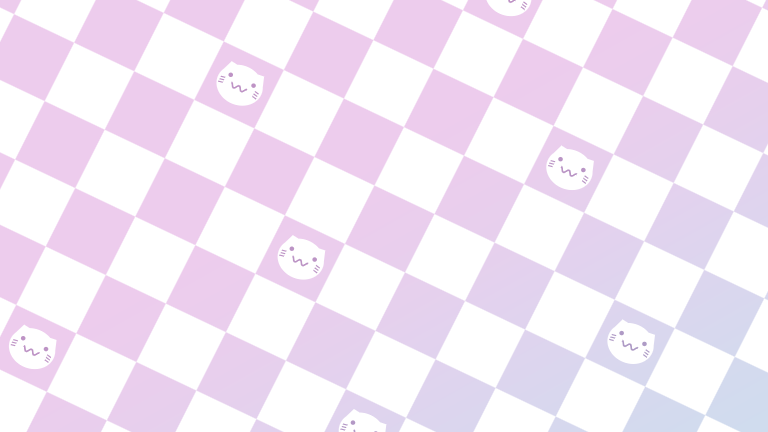
This pattern is drawn by a WebGL 1 fragment shader. Its source:

```glsl
precision highp float;

uniform vec2 u_resolution;

float fill(float dist, float px) {
  return clamp(0.5 - dist / px, 0.0, 1.0);
}

// Positive on even unit cells, negative on odd ones
vec2 alternate(vec2 x) {
  return 0.5 - abs(mod(x + 0.5, 2.0) - 1.0);
}

// Round head with two pointed ears; y runs downward, m is mirrored in x
float headDistance(vec2 m) {
  float head = (length(m / vec2(0.355, 0.305)) - 1.0) * 0.33;
  vec2 e = m - vec2(0.27, -0.28);
  float ear = max(dot(e, vec2(-0.12, -0.99)), dot(e, vec2(0.94, -0.33)));
  ear = max(ear, dot(e, vec2(-0.5, 0.87)) - 0.13);
  return min(head, ear);
}

// Eyes, wavy mouth and three whiskers per side
float featureDistance(vec2 m) {
  float eye = length(m - vec2(0.19, -0.085)) - 0.034;

  float phase = m.x * 48.3;
  float slope = 1.45 * sin(phase);
  float curve = abs(m.y - 0.045 + 0.03 * cos(phase)) / sqrt(1.0 + slope * slope);
  float mouth = max(curve - 0.013, m.x - 0.13);

  vec2 w = m - vec2(0.28, 0.035);
  w.y -= 0.2 * w.x;
  w.y -= 0.042 * clamp(floor(w.y / 0.042 + 0.5), -1.0, 1.0);
  float whisker = max(abs(w.x) - 0.033, abs(w.y) - 0.009);

  return min(eye, min(mouth, whisker));
}

void main() {
  vec2 uv = gl_FragCoord.xy / u_resolution;
  vec2 p = vec2(gl_FragCoord.x, u_resolution.y - gl_FragCoord.y) / u_resolution.y;
  float px = 6.5 / u_resolution.y;

  // Tilted grid of unit cells
  vec2 grid = mat2(5.80, -2.836, 2.93, 5.965) * (p - vec2(0.657, 0.162));
  vec2 cell = floor(grid);
  vec2 local = grid - cell - 0.5;

  // Diagonal blend from pink to pale blue
  float blend = smoothstep(0.75, 2.3, uv.x + 1.0 - uv.y);
  vec3 tint = mix(vec3(0.93, 0.80, 0.93), vec3(0.80, 0.87, 0.935), blend);

  // Checkerboard
  vec2 side = clamp(alternate(grid) / (0.65 * px), -1.0, 1.0);
  vec3 color = mix(tint, vec3(1.0), 0.5 + 0.5 * side.x * side.y);

  // Sparse lattice of tinted cells that hold a cat
  vec2 k = cell + vec2(1.0, 0.0);
  float hasCat = step(mod(k.x + k.y + 0.5, 4.0), 1.0)
               * step(mod(k.x - k.y + 0.5, 6.0), 1.0);
  vec2 mirrored = vec2(abs(local.x - 0.01), local.y);
  color = mix(color, vec3(1.0), hasCat * fill(headDistance(mirrored), px));
  vec3 ink = tint * vec3(0.80, 0.72, 0.83);
  color = mix(color, ink, hasCat * fill(featureDistance(mirrored), px));

  gl_FragColor = vec4(color, 1.0);
}
```
